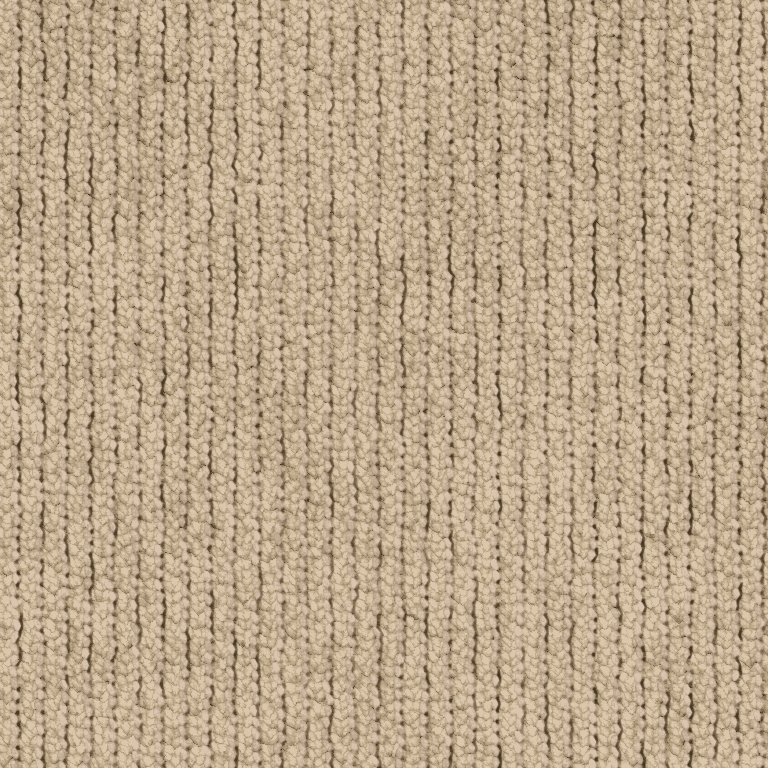
Reproduce this texture procedurally as a three.js fragment shader.

```glsl
// Ribbed knit carpet: 32 vertical ribs of fuzzy loops, each edged by a knotted cord.
// Loops and fibres are cellular noise; cords are rows of oval knots with a broken
// dark seam beside them. All parts add to one tone, which a yarn ramp then colours.
varying vec2 vUv;

const float RIBS = 32.0;
const float ROWS = 66.0;
const float SEAM_PHASE = 0.22;
const float MEAN_TONE = 0.8;
const float CONTRAST = 1.22;

const vec3 SEAM  = vec3(0.27, 0.21, 0.13);
const vec3 DEEP  = vec3(0.49, 0.41, 0.30);
const vec3 DARK  = vec3(0.61, 0.53, 0.42);
const vec3 SHADE = vec3(0.70, 0.62, 0.50);
const vec3 MID   = vec3(0.77, 0.69, 0.57);
const vec3 LIGHT = vec3(0.86, 0.78, 0.67);

float hash(vec2 p) {
  vec3 q = fract(vec3(p.xyx) * 0.1031);
  q += dot(q, q.yzx + 33.33);
  return fract((q.x + q.y) * q.z);
}

// Smooth random value along a line, with its own sequence per seed
float lineNoise(float t, float seed) {
  float i = floor(t);
  float f = smoothstep(0.0, 1.0, t - i);
  return mix(hash(vec2(i, seed)), hash(vec2(i + 1.0, seed)), f);
}

// x: distance to the cell border, y: distance to the centre,
// z: height within the cell, w: cell random
vec4 cellular(vec2 p) {
  vec2 base = floor(p);
  float nearest = 8.0;
  float second = 8.0;
  vec2 info = vec2(0.0);
  for (int j = -1; j <= 1; j++) {
    for (int i = -1; i <= 1; i++) {
      vec2 cell = base + vec2(float(i), float(j));
      vec2 jitter = vec2(hash(cell), hash(cell + 71.7));
      vec2 offset = p - cell - 0.1 - 0.8 * jitter;
      float dist = length(offset);
      second = min(second, max(dist, nearest));
      if (dist < nearest) {
        nearest = dist;
        info = vec2(offset.y, hash(cell + 19.3));
      }
    }
  }
  return vec4(second - nearest, nearest, info);
}

// Soft domed loops, slanted in a V across each rib, lit from above, frayed by warp
float loopTone(float u, float v, float side, vec2 warp) {
  vec2 p = vec2(u * 2.7, v * ROWS * 1.3 + abs(side) * 1.4);
  vec4 cell = cellular(p + warp);
  float dome = 1.0 - smoothstep(0.1, 0.8, cell.y);
  float crease = 1.0 - smoothstep(0.0, 0.36, cell.x);
  return 0.74 + 0.22 * dome - 0.16 * crease + 0.22 * cell.z + 0.14 * (cell.w - 0.5);
}

// One knot of the cord: x is its coverage, y its tone
vec2 cordKnot(float side, float row, float rib) {
  float id = floor(row);
  float sway = 0.12 * (hash(vec2(id, rib + 5.0)) - 0.5);
  float along = fract(row) - 0.5;
  vec2 q = vec2((side + 0.15 + sway + 0.12 * along) / 0.17, along / 0.57);
  float bulge = 1.0 - dot(q, q);
  float tone = 0.6 + 0.34 * clamp(bulge * 1.3, 0.0, 1.0) + 0.16 * along;
  tone += 0.18 * (hash(vec2(id, rib + 40.0)) - 0.5);
  return vec2(smoothstep(0.0, 0.25, bulge), tone);
}

// Seam depth: a notch between most knots, some of them joined into short dashes
float seamDepth(float side, float row, float rib) {
  float gap = abs(fract(row) - 0.5) * 2.0;
  float bend = side - 0.06 + 0.07 * gap;
  float width = 0.08 + 0.06 * gap;
  float line = 1.0 - smoothstep(0.025, width, abs(bend));
  float notch = smoothstep(0.25, 0.85, gap) * (0.35 + 0.65 * lineNoise(row, rib + 60.0));
  float dash = smoothstep(0.52, 0.76, lineNoise(row * 0.75, rib + 90.0));
  float strength = 0.7 + 0.4 * hash(vec2(rib, 7.0));
  return line * clamp(max(notch, dash * (0.75 + 0.25 * gap)) * strength, 0.0, 1.0);
}

// Tone 0 to 1 runs evenly through the six yarn colours
vec3 yarnRamp(float tone) {
  float t = clamp(tone, 0.0, 1.0) * 5.0;
  vec3 c = mix(SEAM, DEEP, clamp(t, 0.0, 1.0));
  c = mix(c, DARK, clamp(t - 1.0, 0.0, 1.0));
  c = mix(c, SHADE, clamp(t - 2.0, 0.0, 1.0));
  c = mix(c, MID, clamp(t - 3.0, 0.0, 1.0));
  return mix(c, LIGHT, clamp(t - 4.0, 0.0, 1.0));
}

void main() {
  // Rib coordinates: signed distance to the nearest seam, in rib widths
  float u = vUv.x * RIBS + SEAM_PHASE;
  float rib = floor(u + 0.5);
  float side = u - rib;
  float row = vUv.y * ROWS + hash(vec2(rib, 3.0));
  float seamSide = side + 0.18 * (lineNoise(row * 0.9, rib + 20.0) - 0.5);
  vec4 fibre = cellular(vUv * 210.0);

  // Loops, then the cord over them, then the seam cut beside it
  vec2 cord = cordKnot(seamSide, row, rib);
  float tone = loopTone(u, vUv.y, side, 0.18 * (fibre.zw - vec2(0.0, 0.5)));
  tone -= 0.2 * (1.0 - smoothstep(0.1, 0.3, abs(seamSide + 0.09)));
  tone = mix(tone, cord.y, cord.x * (0.75 + 0.25 * lineNoise(row * 0.3, rib + 30.0)));

  // Fibre grain and slow uneven wear
  tone += 0.17 * (fibre.w - 0.5) + 0.15 * (fibre.x - 0.3);
  tone += 0.09 * (lineNoise(row * 0.3, rib + 50.0) - 0.5);
  tone += 0.015 * sin(vUv.x * 9.0 + 2.0 * sin(vUv.y * 5.0)) - 0.04 * (vUv.y - 0.5);
  tone = MEAN_TONE + CONTRAST * (tone - MEAN_TONE);
  tone *= 1.0 - seamDepth(seamSide, row, rib);

  // Cords lean grey-pink
  gl_FragColor = vec4(yarnRamp(tone) + vec3(-0.006, -0.008, 0.018) * cord.x, 1.0);
}
```
